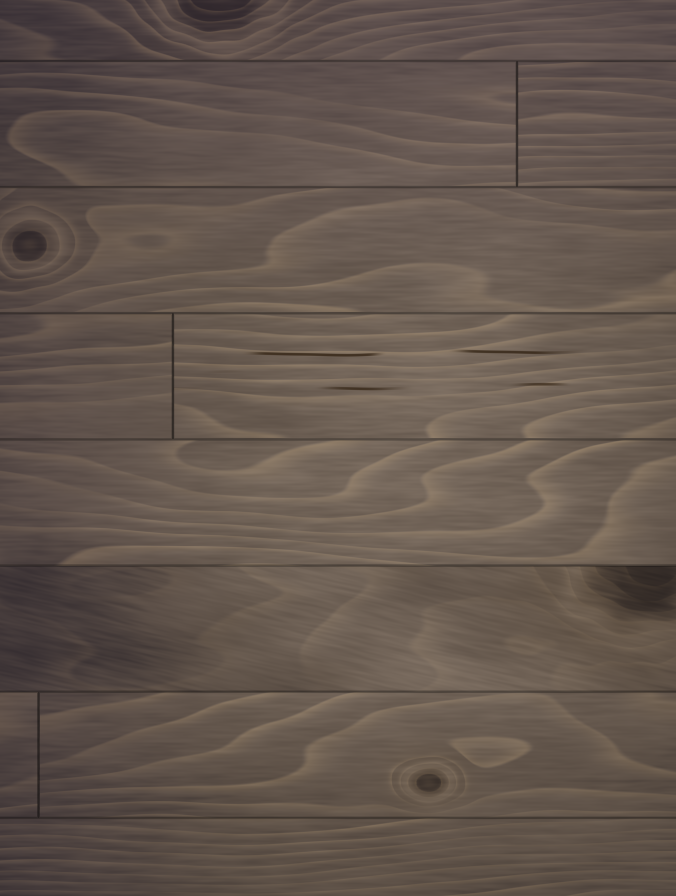
This texture is drawn by a Shadertoy shader. Its source:

```glsl
const float ROW_HEIGHT = 0.1408;
const float FIRST_SEAM = 0.068;
const float SEAM_WIDTH = 0.0011;
const float RING_CONTRAST = 0.24;
const float FIBRE_CONTRAST = 0.13;
const float BLOTCH_CONTRAST = 0.16;
const vec2 LIGHT_CENTRE = vec2(0.48, 0.47);
const vec2 LIGHT_REACH = vec2(0.50, 0.62);
const vec3 SHADOW = vec3(0.165, 0.143, 0.148);
const vec3 STAIN = vec3(0.355, 0.306, 0.268);
const vec3 PALE = vec3(0.545, 0.485, 0.430);
const vec3 OCHRE = vec3(0.055, 0.030, -0.020);
const vec3 COOL_TINT = vec3(0.012, 0.006, 0.034);
const vec3 CRACK = vec3(0.20, 0.14, 0.08);

// Per row, counted from the top; a joint below zero means none
const float JOINT[8] = float[](-1.0, 0.577, -1.0, 0.193, -1.0, -1.0, 0.043, -1.0);
const float RINGS[8] = float[](38.0, 20.0, 22.0, 34.0, 24.0, 9.0, 36.0, 62.0);

// Knots: centre and radius
const int KNOTS = 4;
const vec3 KNOT[KNOTS] = vec3[](vec3(0.245, 0.998, 0.052), vec3(0.032, 0.729, 0.030),
                                vec3(0.479, 0.128, 0.021), vec3(0.715, 0.353, 0.064));

vec2 hashGradient(vec2 cell) {
    vec3 h = fract(cell.xyx * vec3(0.1031, 0.1030, 0.0973));
    h += dot(h, h.yzx + 33.33);
    float angle = 6.2832 * fract((h.x + h.y) * h.z);
    return vec2(cos(angle), sin(angle));
}

float gradientNoise(vec2 p) {
    vec2 i = floor(p), f = fract(p);
    vec2 u = f * f * f * (f * (f * 6.0 - 15.0) + 10.0);
    vec2 e = vec2(0.0, 1.0);
    float low = mix(dot(hashGradient(i), f), dot(hashGradient(i + e.yx), f - e.yx), u.x);
    float high = mix(dot(hashGradient(i + e), f - e), dot(hashGradient(i + 1.0), f - 1.0), u.x);
    return 1.4 * mix(low, high, u.y);
}

float rowOf(float y) {
    return clamp(floor((1.0 - y - FIRST_SEAM) / ROW_HEIGHT) + 1.0, 0.0, 7.0);
}

// Growth rings: slow brightening, then a sharp fall
float ringProfile(float v, float footprint) {
    float f = fract(v);
    float fall = clamp(footprint * 1.5, 0.10, 0.6);
    float band = f * f * f * (1.0 - smoothstep(1.0 - fall, 1.0, f));
    return mix(band * 1.5 - 0.3, 0.0, smoothstep(0.4, 1.0, footprint));
}

void mainImage(out vec4 fragColor, in vec2 fragCoord) {
    vec2 p = fragCoord / iResolution.y;
    float pixel = 1.0 / iResolution.y;

    // Plank layout
    float row = rowOf(p.y);
    float joint = JOINT[int(row)];
    float piece = step(joint, p.x);
    vec2 seed = vec2(row * 17.3 + piece * 5.7, row * 9.1 + piece * 3.9);
    float density = RINGS[int(row)];
    if (row == 1.0 && piece > 0.5) density = 62.0;
    float crossCut = row == 5.0 ? 1.0 : 0.0;

    // Ring field, bent into long arches
    float bend = gradientNoise(p * vec2(2.0, 8.0) + seed);
    float ripple = gradientNoise(p * vec2(7.0, 26.0) + seed);
    float v = (p.y - 0.05 * p.x) * density + bend * 2.9 + ripple * 0.35;

    // Knots swell the rings around them
    float core = 0.0, rim = 0.0, halo = 0.0;
    for (int i = 0; i < KNOTS; i++) {
        vec3 k = KNOT[i];
        float sameRow = 1.0 - step(0.5, abs(rowOf(k.y) - row));
        float d = length((p - k.xy) * vec2(0.8, 1.0)) / k.z;
        d += 0.16 * gradientNoise(p * 26.0 + k.xy * 40.0);
        v += sameRow * 4.5 * exp(-d * d * 0.7);
        core = max(core, sameRow * (1.0 - smoothstep(0.35, 0.85, d)));
        rim = max(rim, sameRow * exp(-pow((d - 1.0) * 5.0, 2.0)));
        halo = max(halo, sameRow * exp(-d * d * 0.35));
    }
    float ring = ringProfile(v, fwidth(v));
    float patchy = 0.75 + 0.6 * gradientNoise(p * vec2(4.0, 14.0) + seed + 8.0);
    ring *= patchy * mix(1.0, 0.35, crossCut);

    // Fibres, tilted on the cross-cut plank
    vec2 q = vec2(p.x, p.y + crossCut * 0.22 * p.x);
    float fibre = 0.55 * gradientNoise(q * vec2(16.0, 210.0) + seed)
                + 0.35 * gradientNoise(q * vec2(38.0, 330.0) + seed)
                + 0.30 * gradientNoise(q * vec2(6.0, 85.0) + seed);
    float blotch = gradientNoise(p * vec2(3.2, 9.0) + seed + 31.0);
    blotch += 0.5 * gradientNoise(p * vec2(9.0, 22.0) + seed);

    // Light pool and tone
    vec2 reach = (p - LIGHT_CENTRE) / LIGHT_REACH;
    float light = exp(-dot(reach, reach));
    float tone = 0.10 + 0.60 * light;
    float strength = 0.45 + 0.55 * light;
    tone += strength * (RING_CONTRAST * ring + FIBRE_CONTRAST * fibre);
    tone += strength * blotch * BLOTCH_CONTRAST * mix(0.45, 1.2, crossCut);
    tone += strength * (0.14 * rim - 0.30 * core - 0.05 * halo) - 0.07 * crossCut;
    tone = clamp(tone, 0.0, 1.0);

    vec3 colour = mix(SHADOW, STAIN, smoothstep(0.0, 0.45, tone));
    colour = mix(colour, PALE, smoothstep(0.3, 1.0, tone));
    colour += OCHRE * strength * (0.7 * max(ring, 0.0) + 0.4 * halo);
    colour += COOL_TINT * max(smoothstep(0.6, 1.0, p.y), 0.6 * smoothstep(0.3, 0.0, p.x));

    // Thin splits in the plank right of the middle joint
    for (int i = 0; i < 3; i++) {
        float n = float(i);
        float y = 0.603 - 0.019 * n + 0.012 * (p.x - 0.2) + 0.003 * gradientNoise(vec2(p.x * 9.0, n * 7.3));
        float gap = smoothstep(-0.1, 0.3, gradientNoise(vec2(p.x * 8.0 + n * 3.7, n + 0.5)));
        float split = 1.0 - smoothstep(0.0006, 0.0012 + pixel, abs(p.y - y));
        colour = mix(colour, CRACK, 0.8 * split * gap * piece * (row == 3.0 ? 1.0 : 0.0));
    }

    // Seams and joints
    float toSeam = abs(fract((1.0 - p.y - FIRST_SEAM) / ROW_HEIGHT + 0.5) - 0.5) * ROW_HEIGHT;
    float seam = 1.0 - smoothstep(SEAM_WIDTH * 0.4, SEAM_WIDTH + pixel, toSeam);
    float butt = 1.0 - smoothstep(SEAM_WIDTH * 0.4, SEAM_WIDTH + pixel, abs(p.x - joint));
    colour *= 1.0 - max(0.32 * seam, 0.5 * butt);

    fragColor = vec4(clamp(colour, 0.0, 1.0), 1.0);
}
```
